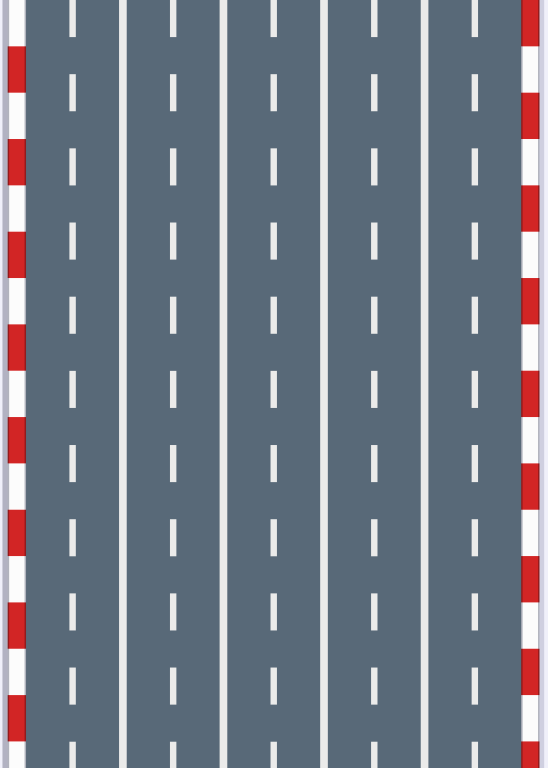
This pattern is drawn by a Shadertoy shader. Its source:

```glsl
// Straight multi-lane road seen from above: solid lane lines, dashed centre
// lines and red-white kerbs with pale rails. Every part is an antialiased band
// on limited or endless repeats; one unit is a hundredth of the canvas width.

const vec3 ASPHALT   = vec3(0.345, 0.412, 0.471);
const vec3 PAINT     = vec3(0.922, 0.922, 0.918);
const vec3 KERB_RED  = vec3(0.825, 0.145, 0.145);
const vec3 KERB_WHITE = vec3(0.99);
const vec3 RAIL      = vec3(0.70, 0.70, 0.76);
const vec3 RAIL_LIGHT = vec3(0.81, 0.81, 0.88);
const vec3 VERGE     = vec3(0.94, 0.94, 0.98);

const float ROAD_CENTRE = 49.95;
const float LANE_PITCH  = 18.35;
const float LINE_WIDTH  = 1.40;
const float DASH_WIDTH  = 1.17;
const float DASH_PERIOD = 13.535;
const float KERB_PERIOD = 16.912;
const float KERB_EDGE   = 0.27;

// Coverage of the interval from lo to hi, softened over one pixel.
float band(float x, float lo, float hi, float pixel) {
    float inside = 0.5 * (hi - lo) - abs(x - 0.5 * (lo + hi));
    return clamp(inside / pixel + 0.5, 0.0, 1.0);
}

// Coverage of a stripe centred on zero.
float stripe(float x, float width, float pixel) {
    return band(x, -0.5 * width, 0.5 * width, pixel);
}

// Offset from the nearest repeat, with indices kept within first..last.
float repeatLimited(float x, float pitch, float first, float last) {
    return x - pitch * clamp(floor(x / pitch + 0.5), first, last);
}

// Equal on-off blocks along y; the first half of each period is on.
float blocks(float y, float period, float pixel) {
    float offset = mod(y + 0.25 * period, period) - 0.5 * period;
    return stripe(offset, 0.5 * period, pixel);
}

// Solid lines between lanes and dashes down the middle of each lane.
float laneMarkings(vec2 p, float pixel) {
    float x = p.x - ROAD_CENTRE;
    float solidX = repeatLimited(x - 0.5 * LANE_PITCH, LANE_PITCH, -2.0, 1.0);
    float dashX = repeatLimited(x, LANE_PITCH, -2.0, 2.0);
    float solid = stripe(solidX, LINE_WIDTH, pixel);
    float dash = stripe(dashX, DASH_WIDTH, pixel) * blocks(p.y, DASH_PERIOD, pixel);
    return max(solid, dash);
}

// Kerb of alternating blocks with shaded long edges, laid over the base.
vec3 addKerb(vec3 base, vec2 p, float lo, float hi, float phase, float pixel) {
    float red = blocks(p.y + phase, KERB_PERIOD, pixel);
    vec3 kerb = mix(KERB_WHITE, KERB_RED, red);
    float face = band(p.x, lo + KERB_EDGE, hi - KERB_EDGE, pixel);
    kerb *= mix(vec3(0.70, 0.71, 0.75), vec3(1.0), face);
    return mix(base, kerb, band(p.x, lo, hi, pixel));
}

void mainImage(out vec4 fragColor, in vec2 fragCoord) {
    // Coordinates run right and down from the top left corner.
    float pixel = 100.0 / iResolution.x;
    vec2 p = vec2(fragCoord.x, iResolution.y - fragCoord.y) * pixel;

    // Verge and rails
    vec3 color = VERGE;
    color = mix(color, RAIL, band(p.x, 0.45, 2.0, pixel));
    color = mix(color, RAIL_LIGHT, band(p.x, 98.0, 99.3, pixel));

    // Road surface and paint
    color = mix(color, ASPHALT, band(p.x, 4.0, 96.0, pixel));
    color = mix(color, PAINT, laneMarkings(p, pixel));

    // Kerbs, half a period out of step with each other
    color = addKerb(color, p, 1.40, 4.75, 0.5 * KERB_PERIOD, pixel);
    color = addKerb(color, p, 95.10, 98.45, 0.0, pixel);

    fragColor = vec4(color, 1.0);
}
```
